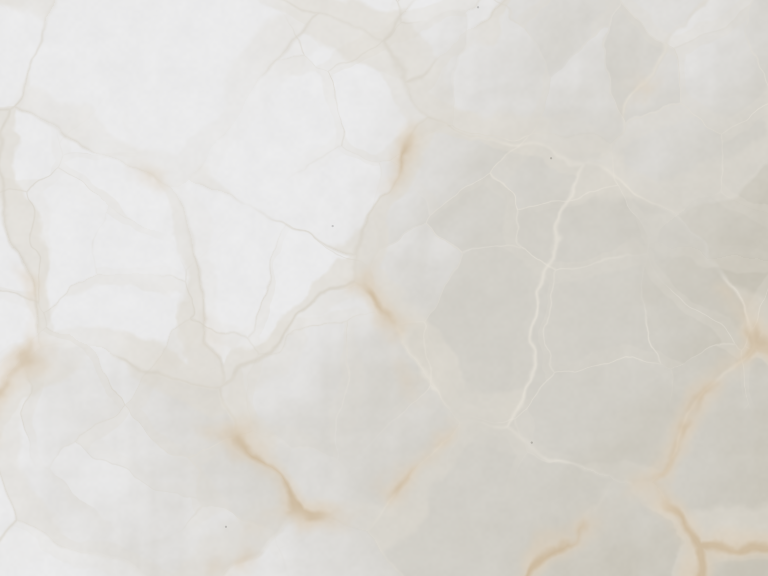
Reproduce this texture procedurally as a WebGL 2 fragment shader.

```glsl
#version 300 es
precision highp float;
// Pale onyx slab: cloudy facets, crisp healed seams and faint ochre stains.

uniform vec2 u_resolution;
out vec4 fragColor;

const vec3 WHITE = vec3(0.918, 0.918, 0.920);
const vec3 PALE  = vec3(0.862, 0.856, 0.844);
const vec3 GREY  = vec3(0.822, 0.812, 0.784);
const vec3 DEEP  = vec3(0.778, 0.760, 0.712);
const vec3 SEAM  = vec3(0.868, 0.850, 0.812);
const vec3 CREAM = vec3(0.862, 0.805, 0.725);
const vec3 OCHRE = vec3(0.770, 0.685, 0.560);
const float FACET_SCALE = 2.9;    // large facets per canvas height
const float CHIP_SCALE  = 6.5;    // small fragments per canvas height
const float WARP        = 0.085;  // broad bending of the seams
const float RAGGED      = 0.016;  // fine raggedness of the seams
const float FACET_TONE  = 0.13;   // shade difference between facets
const float CLOUD_TONE  = 0.24;   // shade variation inside facets
const float LINE_WIDTH  = 0.010;  // seam line, in facet units
const float SPECK_SCALE = 16.0;

vec2 hash2(vec2 p) {
    vec3 q = fract(vec3(p.xyx) * vec3(0.1031, 0.1030, 0.0973));
    q += dot(q, q.yzx + 33.33);
    return fract((q.xx + q.yz) * q.zy);
}

float noise(vec2 p) {
    vec2 i = floor(p), f = fract(p);
    f = f * f * (3.0 - 2.0 * f);
    float low  = mix(hash2(i).x, hash2(i + vec2(1, 0)).x, f.x);
    float high = mix(hash2(i + vec2(0, 1)).x, hash2(i + vec2(1, 1)).x, f.x);
    return mix(low, high, f.y);
}

float fbm(vec2 p) {
    float sum = 0.0, amp = 0.5;
    for (int i = 0; i < 5; i++) {
        sum += amp * noise(p);
        p = mat2(1.6, 1.2, -1.2, 1.6) * p + 17.3;
        amp *= 0.5;
    }
    return sum / 0.97;
}

// edge: distance to the border, tone: -1..1, line: thin seam, band: one-sided bevel
struct Facet { float edge; float tone; float line; float band; };

Facet facetAt(vec2 p, float roughness) {
    vec2 base = floor(p), f = fract(p), nearest = vec2(0), home = vec2(0);
    float best = 9.0;
    for (int y = -1; y <= 1; y++)
    for (int x = -1; x <= 1; x++) {
        vec2 g = vec2(x, y), r = g + hash2(base + g) - f;
        if (dot(r, r) < best) { best = dot(r, r); nearest = r; home = base + g; }
    }
    Facet c = Facet(1.0, 0.0, 0.0, 0.0);
    for (int y = -2; y <= 2; y++)
    for (int x = -2; x <= 2; x++) {
        vec2 id = home + vec2(x, y), r = id - base + hash2(id) - f;
        vec2 gap = r - nearest;
        if (dot(gap, gap) < 1e-4) continue;
        float d = dot(0.5 * (nearest + r), normalize(gap));
        float joint = hash2(home + id + 71.0).x;
        vec2 side = hash2(home * 3.0 + id * 7.0 + 29.0);
        float width = 0.06 + 0.17 * side.x;
        float bevel = 1.0 - smoothstep(0.75 * width, width, d + roughness);
        c.edge = min(c.edge, d);
        c.line = max(c.line, (0.4 + 0.6 * joint) * exp(-d * d / (LINE_WIDTH * LINE_WIDTH)));
        c.band = max(c.band, smoothstep(0.3, 0.8, side.y) * bevel);
    }
    // Tone meets zero at the border, so neighbours join smoothly.
    c.tone = (2.0 * hash2(home + 13.0).y - 1.0) * smoothstep(0.0, 0.018, c.edge);
    return c;
}

void main() {
    vec2 uv = gl_FragCoord.xy / u_resolution.y;
    vec2 unit = gl_FragCoord.xy / u_resolution;
    float pixel = 1.0 / u_resolution.y;

    // Bent, ragged facets and a patchy layer of smaller fragments
    vec2 warp = vec2(fbm(uv * 3.5), fbm(uv * 3.5 + 41.0)) - 0.5;
    vec2 ragged = vec2(fbm(uv * 19.0 + 3.0), fbm(uv * 19.0 + 57.0)) - 0.5;
    vec2 p = uv + 2.0 * WARP * warp + RAGGED * ragged;
    float rough = 0.16 * (fbm(uv * 11.0 + 5.0) - 0.5);
    Facet facet = facetAt(p * FACET_SCALE + vec2(3.0, 8.0), rough);
    Facet chip = facetAt((p + 0.4 * WARP * warp.yx) * CHIP_SCALE + 50.0, rough);
    float chipMask = smoothstep(0.45, 0.62, fbm(uv * 2.3 + 63.0));

    // Shade deepens to the lower right, with clouds and a faint straight grain
    float slope = 0.65 * unit.x + 0.35 * (1.0 - unit.y);
    float cloud = fbm(p * 3.2 + 23.0) - 0.5;
    float wisp = fbm(mat2(0.8, -0.6, 0.6, 0.8) * p * vec2(6.0, 18.0)) - 0.5;
    float grain = noise(uv * vec2(60.0, 3.0)) + noise(uv * vec2(3.0, 50.0)) - 1.0;
    float shade = slope - 0.015 + CLOUD_TONE * cloud + 0.12 * wisp + 0.03 * grain
                + FACET_TONE * (0.6 * facet.tone + 0.4 * chipMask * chip.tone);
    vec3 color = mix(WHITE, PALE, smoothstep(0.29, 0.55, shade));
    color = mix(color, GREY, smoothstep(0.45, 0.67, shade));
    color = mix(color, DEEP, smoothstep(0.68, 0.98, shade));

    // Bevels and seam lines: beige on white ground, milky on grey ground
    float presence = smoothstep(0.25, 0.52, fbm(uv * 5.0 + 87.0));
    vec3 lineColor = mix(SEAM - 0.025, SEAM + 0.030, smoothstep(0.40, 0.60, shade));
    color = mix(color, SEAM, 0.55 * facet.band * (0.4 + 0.6 * presence));
    color = mix(color, SEAM, 0.28 * chip.band * chipMask);
    color = mix(color, lineColor, 0.75 * facet.line * presence);
    color = mix(color, lineColor, 0.60 * chip.line * chipMask * presence);

    // Ochre mineral in small ragged pockets along the seams
    float rust = fbm(uv * 4.5 + 11.0) + 0.34 * (slope - 0.60) + 0.14 * (0.4 - unit.y);
    float halo = 1.0 - smoothstep(0.01, 0.11, facet.edge + 0.9 * rough);
    float core = 1.0 - smoothstep(0.005, 0.04, facet.edge + 0.5 * rough);
    color = mix(color, CREAM, 0.70 * halo * smoothstep(0.53, 0.70, rust));
    color = mix(color, OCHRE, 0.60 * core * smoothstep(0.60, 0.76, rust));

    // Fine crystalline mottling
    color += 0.022 * (fbm(uv * 34.0 + 91.0) - 0.5) + 0.008 * (noise(uv * 150.0) - 0.5);

    // Rare tiny pits
    vec2 spot = floor(uv * SPECK_SCALE), rnd = hash2(spot + 7.0);
    float reach = length(fract(uv * SPECK_SCALE) - 0.2 - 0.6 * rnd) / SPECK_SCALE;
    float pit = step(0.985, hash2(spot + 31.0).x) * (1.0 - smoothstep(0.0008, 0.0012 + pixel, reach));
    color -= 0.14 * pit;

    fragColor = vec4(color, 1.0);
}
```
